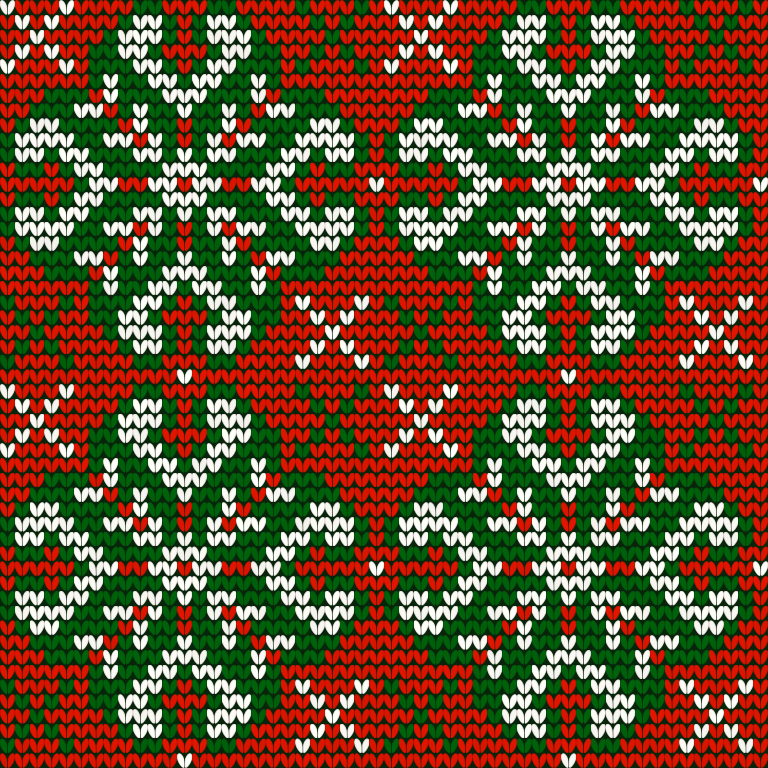
A three.js fragment shader for this pattern:

```glsl
#define REPEATS 2.0
#define MOTIF 26.0
#define RED vec3(0.84, 0.08, 0.0)
#define GREEN vec3(0.0, 0.37, 0.04)
#define WHITE vec3(0.96, 0.95, 0.93)
#define BACKING vec3(0.03, 0.14, 0.04)
#define PETAL_RADII vec2(0.225, 0.52)
#define PETAL_CENTER vec2(0.23, 0.0)
#define PETAL_TILT 0.35
#define SEAM_WIDTH 0.022
#define TONE_VARIATION 0.05

varying vec2 vUv;

float hash(vec2 p) {
  vec3 q = fract(vec3(p.xyx) * 0.1031);
  q += dot(q, q.yzx + 33.33);
  return fract((q.x + q.y) * q.z);
}

bool within(float x, float low, float high) {
  return x >= low && x <= high;
}

// Yarn colour of one stitch, from its offset to the snowflake centre
vec3 yarnColor(vec2 offset) {
  vec2 a = abs(offset);
  float far = max(a.x, a.y);
  float near = min(a.x, a.y);
  float gap = far - near;
  float sum = far + near;

  // Crosses in the corners alternate white and green
  vec2 cross2 = abs(a - 10.0);
  if (cross2.x == cross2.y && cross2.x <= 2.0)
    return offset.x * offset.y < 0.0 ? WHITE : GREEN;

  // Central flower and the dots between flakes
  bool flower = within(sum, 1.0, 2.0);
  bool dots = far == 13.0 && near == 0.0;

  // Curled leaves on the four main arms
  bool leaf = within(gap, 5.0, 6.0) && far <= 9.0;
  bool curl = within(far, 10.0, 11.0) && near >= 2.0 && sum <= 14.0;

  // Barbs along the diagonal branches
  bool barbs = (near == 3.0 || near == 5.0) && within(gap, 1.0, 2.0);
  bool branchBase = near == 2.0 && far <= 3.0;
  if (flower || dots || leaf || curl || barbs || branchBase) return WHITE;

  // Red stems, buds and the field between flakes
  bool stem = near == 0.0 && (far == 0.0 || within(far, 3.0, 4.0) || far >= 8.0);
  bool bud = near == 1.0 && (far == 9.0 || far == 12.0);
  bool branch = gap == 0.0 && within(far, 3.0, 6.0);
  bool field = sum >= 16.0 || near >= 7.0 || far == 13.0;
  return stem || bud || branch || field ? RED : GREEN;
}

// Approximate signed distance to one tilted, tapering petal
float petalDistance(vec2 p) {
  p -= PETAL_CENTER;
  float c = cos(PETAL_TILT);
  float s = sin(PETAL_TILT);
  p = vec2(c * p.x - s * p.y, s * p.x + c * p.y);
  vec2 radii = PETAL_RADII * vec2(1.0 + 0.3 * p.y, 1.0);
  float k = length(p / radii);
  return k * (k - 1.0) / max(length(p / (radii * radii)), 0.001);
}

void main() {
  vec2 grid = vUv * REPEATS * MOTIF;
  vec2 cell = floor(grid);
  vec2 p = fract(grid) - 0.5;
  float blur = max(fwidth(grid.x), 0.002) * 0.6;

  vec2 offset = floor(mod(cell + vec2(1.5, 0.5), MOTIF)) - 13.0;
  vec3 yarn = yarnColor(offset);
  yarn *= 1.0 + TONE_VARIATION * (hash(cell) - 0.5);

  // Two mirrored petals form the stitch
  float d = petalDistance(vec2(abs(p.x), p.y));
  float body = 1.0 - smoothstep(-blur, blur, d);

  // Rounded shading and a slightly bowed centre seam
  yarn *= mix(0.86, 1.03, smoothstep(0.0, 0.1, -d));
  float bow = p.x + 0.03 * (p.y - 0.1);
  float seam = 1.0 - smoothstep(SEAM_WIDTH - blur, SEAM_WIDTH + blur, abs(bow));
  yarn = mix(yarn, BACKING, 0.75 * seam);

  gl_FragColor = vec4(mix(BACKING, yarn, body), 1.0);
}
```
